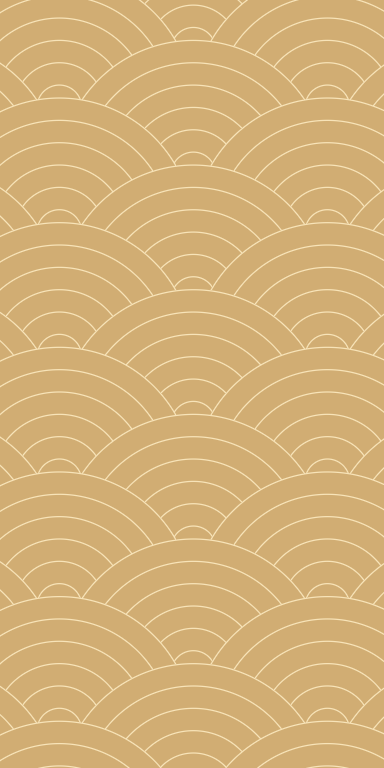
This pattern is drawn by a Shadertoy shader. Its source:

```glsl
const vec3 SAND = vec3(0.82, 0.68, 0.45);
const vec3 CREAM = vec3(0.97, 0.89, 0.72);

// Lengths are fractions of the canvas width.
const float RADIUS = 0.349;
const float RING_COUNT = 6.0;
const float LINE_WIDTH = 0.00325;
const float ROW_STEP = 0.3246;
const vec2 FIRST_CENTER = vec2(0.5036, -0.0773);
const vec2 STAGGER = vec2(RADIUS, -0.15);

// Antialiased coverage of the region where the signed distance is negative.
float coverage(float dist, float pixel) {
    return clamp(0.5 - dist / pixel, 0.0, 1.0);
}

// Distance to the nearest of evenly spaced concentric circles.
float ringDistance(float r, float radius, float count) {
    float spacing = radius / count;
    float ring = clamp(round(r / spacing), 1.0, count);
    return abs(r - ring * spacing);
}

// Paints one row of touching ringed discs over the ink behind it.
float paintRow(float ink, vec2 p, vec2 center, float pixel) {
    vec2 q = p - center;
    float pitch = 2.0 * RADIUS;
    q.x -= pitch * round(q.x / pitch);
    float r = length(q);
    float halfWidth = 0.5 * LINE_WIDTH;
    float line = coverage(ringDistance(r, RADIUS, RING_COUNT) - halfWidth, pixel);
    // The outer stroke carries its own soft edge.
    float inside = coverage(r - RADIUS, pixel);
    return max(mix(ink, line, inside), line);
}

// Overlapping scales, drawn from the top row down.
float scaleLines(vec2 p, float pixel) {
    float nearestRow = round((p.y - FIRST_CENTER.y) / ROW_STEP);
    float ink = 0.0;
    for (int i = 2; i >= -2; i--) {
        float row = nearestRow + float(i);
        vec2 center = FIRST_CENTER + vec2(0.0, row * ROW_STEP);
        ink = paintRow(ink, p, center, pixel);
        ink = paintRow(ink, p, center + STAGGER, pixel);
    }
    return ink;
}

void mainImage(out vec4 fragColor, in vec2 fragCoord) {
    float pixel = 1.0 / iResolution.x;
    float ink = scaleLines(fragCoord * pixel, pixel);
    fragColor = vec4(mix(SAND, CREAM, ink), 1.0);
}
```
